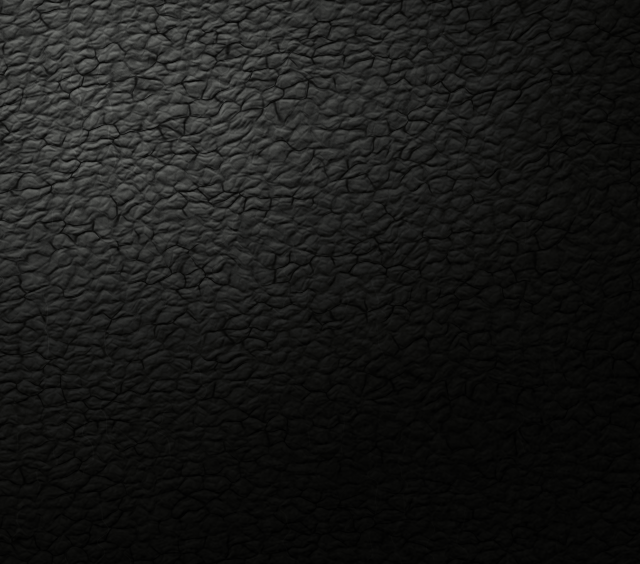
This texture is drawn by a Shadertoy shader. Its source:

```glsl
// Black pebbled leather, softly lit from the upper left.

float hash(vec2 p) {
    vec3 q = fract(vec3(p.xyx) * 0.1031);
    q += dot(q, q.yzx + 33.33);
    return fract((q.x + q.y) * q.z);
}

float noise(vec2 p) {
    vec2 cell = floor(p), f = fract(p);
    f = f * f * (3.0 - 2.0 * f);
    float low = mix(hash(cell), hash(cell + vec2(1, 0)), f.x);
    float high = mix(hash(cell + vec2(0, 1)), hash(cell + vec2(1, 1)), f.x);
    return mix(low, high, f.y);
}

float fbm(vec2 p) {
    float sum = 0.0, amplitude = 0.5;
    for (int i = 0; i < 4; i++) {
        sum += amplitude * noise(p);
        p = mat2(0.8, 0.6, -0.6, 0.8) * p * 2.03 + 17.0;
        amplitude *= 0.5;
    }
    return sum;
}

// Gap between the two nearest scattered points: zero along cell borders.
float cellGap(vec2 p, float jitter) {
    vec2 home = floor(p);
    float nearest = 9.0, second = 9.0;
    for (int y = -1; y <= 1; y++)
    for (int x = -1; x <= 1; x++) {
        vec2 cell = home + vec2(x, y);
        vec2 offset = vec2(hash(cell), hash(cell + 71.7)) - 0.5;
        float d = length(cell + 0.5 + jitter * offset - p);
        second = min(second, max(nearest, d));
        nearest = min(nearest, d);
    }
    return second - nearest;
}

// Bends the grain so its rows rise to the right and wander.
vec2 bendGrain(vec2 p, float tilt) {
    vec2 wander = vec2(fbm(p * 6.0), fbm(p * 6.0 + 40.0)) - 0.5;
    vec2 ripple = vec2(noise(p * 60.0), noise(p * 60.0 + 90.0)) - 0.5;
    p.y -= tilt * p.x * (0.3 + 0.7 * p.y);
    return p + 0.05 * wander + 0.008 * ripple;
}

// Leather relief: rounded pebbles, smaller wrinkles and fine pores.
float relief(vec2 p, vec2 pebbles) {
    vec2 q = bendGrain(p, 0.2);
    float pebble = smoothstep(-0.1, 0.75, cellGap(q * pebbles, 0.9));
    float wrinkle = smoothstep(-0.1, 0.6, cellGap(q * pebbles * 1.9 + 9.0, 1.0));
    return 0.6 * pebble + 0.26 * wrinkle + 0.42 * fbm(p * vec2(85.0, 115.0));
}

// Thin upright stretch lines, broken into short lengths.
float stretchLines(vec2 p, float count) {
    float x = p.x * count + 1.3 * fbm(p * vec2(9.0, 16.0)) + 0.5 * noise(p * 50.0);
    float id = floor(x);
    float line = 1.0 - smoothstep(0.0, 0.06, abs(fract(x) - 0.5));
    return line * smoothstep(0.5, 0.75, noise(vec2(id * 7.3, p.y * 13.0)));
}

// Broad pool of light with a flat middle, fading outwards.
float lightPool(vec2 uv, vec2 centre, vec2 spread, float flatness) {
    return exp(-0.5 * pow(length((uv - centre) / spread), flatness));
}

void mainImage(out vec4 fragColor, in vec2 fragCoord) {
    vec2 uv = fragCoord / iResolution.xy;
    vec2 p = fragCoord / iResolution.y;
    vec2 pebbles = vec2(25.0, 43.0);

    // Slope of the relief towards the light
    vec2 towardLight = vec2(-0.0010, 0.0034);
    float height = relief(p, pebbles);
    float slope = height - relief(p + towardLight, pebbles);

    // Thin dark creases that come and go between the pebbles
    float gap = cellGap(bendGrain(p, 0.2) * pebbles, 0.9);
    float depth = 0.08 + 0.55 * smoothstep(0.4, 0.75, noise(p * vec2(24.0, 48.0)));
    float crease = depth * (1.0 - smoothstep(0.0, 0.15, gap));

    // Light falling on the hide
    float light = 0.025 + 0.225 * lightPool(uv, vec2(0.17, 0.87), vec2(0.44, 0.31), 2.4);
    light += 0.035 * lightPool(uv, vec2(0.0, 0.4), vec2(0.25, 0.22), 2.0);
    light *= 0.85 + 0.3 * fbm(p * 5.0 + 3.0);

    float shade = 0.71 + 0.44 * height + 1.35 * slope;
    shade = clamp(shade, 0.25, 1.6) * (1.0 - crease);
    float value = light * shade;
    value += stretchLines(p, 19.0) * (0.012 + 0.14 * light) * (1.0 - 0.6 * uv.x);
    value += (0.012 + 0.09 * light) * (noise(p * 230.0) - 0.5);

    vec3 shadowTint = vec3(1.0, 1.0, 0.88);
    vec3 lightTint = vec3(0.985, 1.0, 0.97);
    vec3 color = max(value, 0.004) * mix(shadowTint, lightTint, smoothstep(0.02, 0.12, value));
    fragColor = vec4(color, 1.0);
}
```
